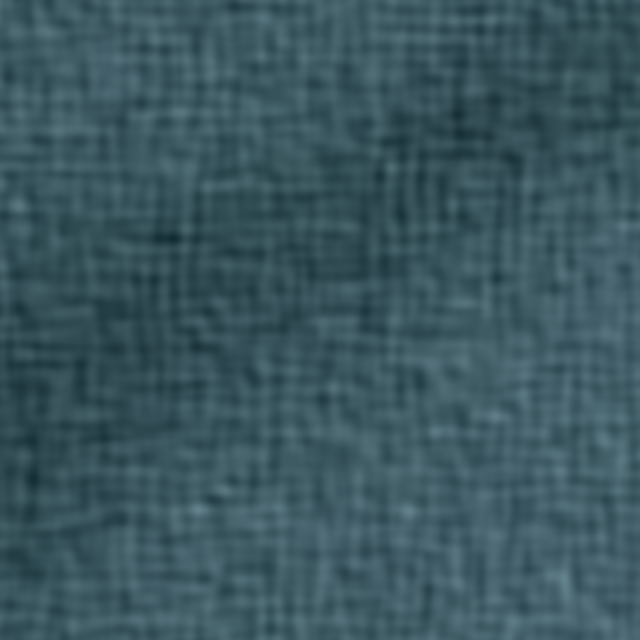
Give the GLSL for this texture, as a WebGL 1 fragment shader.

```glsl
precision highp float;
// Soft, blurred teal woven cloth with short uneven threads and a broad dark fold.
uniform vec2 u_resolution;

vec2 hashGradient(vec2 cell) {
  vec3 q = fract(cell.xyx * vec3(0.1031, 0.1030, 0.0973));
  q += dot(q, q.yzx + 33.33);
  return 2.0 * fract((q.xx + q.yz) * q.zy) - 1.0;
}

float gradientNoise(vec2 p) {
  vec2 i = floor(p);
  vec2 f = fract(p);
  vec2 u = f * f * f * (f * (f * 6.0 - 15.0) + 10.0);
  float a = dot(hashGradient(i), f);
  float b = dot(hashGradient(i + vec2(1.0, 0.0)), f - vec2(1.0, 0.0));
  float c = dot(hashGradient(i + vec2(0.0, 1.0)), f - vec2(0.0, 1.0));
  float d = dot(hashGradient(i + 1.0), f - 1.0);
  return mix(mix(a, b, u.x), mix(c, d, u.x), u.y);
}

// One set of threads: x runs across them, y along them.
float threads(vec2 p, float seed) {
  float segments = gradientNoise(p * vec2(47.0, 13.0) + seed);
  float longLines = gradientNoise(p * vec2(43.0, 3.0) + seed + 71.0);
  float strength = 0.6 + 1.6 * gradientNoise(p * 11.0 + seed + 13.0);
  float ribs = cos(6.2832 * (34.0 * p.x + 0.6 * gradientNoise(p * 6.0 + seed)));
  return 0.085 * segments + 0.038 * longLines + 0.017 * strength * ribs;
}

// Short wiggles lit along the rising diagonal, so they run across it.
float relief(vec2 p) {
  vec2 cell = p * 31.0 + 211.0;
  return gradientNoise(cell + 0.24) - gradientNoise(cell - 0.24);
}

// Dark diagonal fold, wider at the left, with a dim left edge.
float foldShade(vec2 p) {
  float fold = dot(p - vec2(0.15, 0.43), vec2(-0.497, 0.867));
  fold += 0.06 * gradientNoise(p * 3.0 + 5.0);
  float shade = 0.024 - 0.066 * exp(-fold * fold / mix(0.04, 0.018, p.x));
  shade -= 0.018 * (1.0 - smoothstep(0.0, 0.35, p.x));
  shade += 0.018 * smoothstep(0.3, 1.0, p.x) * (1.0 - p.y);
  return shade + 0.02 * gradientNoise(p * 4.5 + 29.0);
}

void main() {
  vec2 p = gl_FragCoord.xy / u_resolution;

  // Slight bends keep the weave from being ruler-straight.
  vec2 bend = vec2(gradientNoise(p * 12.0 + 3.0), gradientNoise(p * 12.0 + 47.0));
  vec2 q = p + 0.004 * bend;

  float weave = threads(q, 11.0) + threads(q.yx, 137.0);
  weave += 0.065 * relief(q);
  float shade = foldShade(p);
  float light = shade + weave;

  // Lit cloth turns bluer, shaded cloth greyer.
  vec3 cloth = vec3(0.228, 0.337, 0.370) + light * vec3(0.98, 1.05, 1.06);
  cloth += shade * vec3(-0.04, 0.0, 0.10);
  cloth += gradientNoise(p * 3.5 + 83.0) * vec3(0.008, -0.002, 0.006);
  gl_FragColor = vec4(clamp(cloth, 0.0, 1.0), 1.0);
}
```
